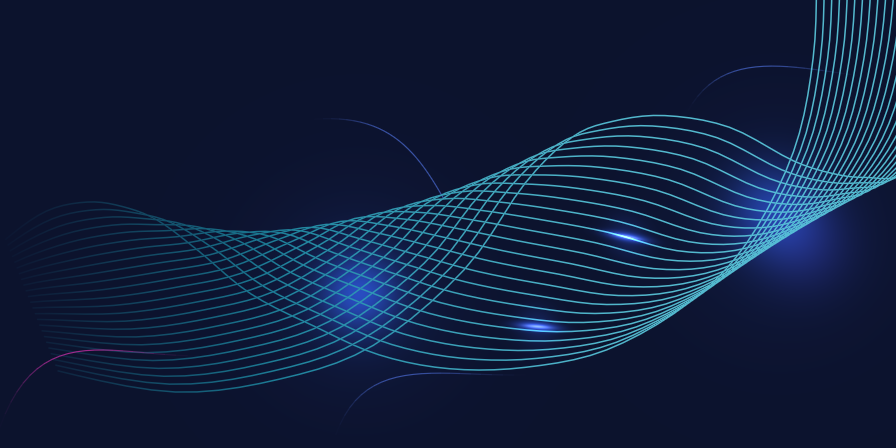
This background is drawn by a Shadertoy shader. Its source:

```glsl
// A twisting ribbon of fine cyan lines with blue glows on a dark navy ground.

// Lengths are in canvas heights.
const int LINES = 24;           // lines blended between the two rails
const int STEPS = 5;            // straight pieces per rail span
const int KNOTS = 19;
const int ARC_STEPS = 24;
const float LINE_HALF_WIDTH = 0.0017;
const float ARC_HALF_WIDTH = 0.0013;

const vec3 NAVY = vec3(0.047, 0.073, 0.178);
const vec3 TEAL = vec3(0.10, 0.53, 0.63);
const vec3 CYAN = vec3(0.35, 0.78, 0.86);
const vec3 GLOW_BLUE = vec3(0.13, 0.27, 0.68);
const vec3 GLOW_VIOLET = vec3(0.11, 0.11, 0.36);
const vec3 SPARK_BLUE = vec3(0.20, 0.36, 0.95);
const vec3 ARC_BLUE = vec3(0.25, 0.36, 0.72);
const vec3 ARC_MAGENTA = vec3(0.62, 0.16, 0.55);

// Spline knots of the two rails that bound the ribbon.
const vec2 RAIL_A[KNOTS] = vec2[KNOTS](
    vec2(-.065, .388), vec2(.013, .466), vec2(.104, .529), vec2(.195, .549),
    vec2(.273, .539), vec2(.352, .508), vec2(.443, .440), vec2(.560, .344),
    vec2(.703, .271), vec2(.846, .208), vec2(1.003, .177), vec2(1.172, .180),
    vec2(1.354, .219), vec2(1.536, .323), vec2(1.667, .458), vec2(1.771, .661),
    vec2(1.815, .870), vec2(1.823, 1.078), vec2(1.823, 1.286));
const vec2 RAIL_B[KNOTS] = vec2[KNOTS](
    vec2(.0, .219), vec2(.130, .172), vec2(.391, .125), vec2(.625, .154),
    vec2(.833, .229), vec2(1.036, .398), vec2(1.172, .591), vec2(1.276, .693),
    vec2(1.367, .729), vec2(1.484, .742), vec2(1.628, .716), vec2(1.771, .641),
    vec2(1.862, .612), vec2(1.932, .604), vec2(2.018, .612), vec2(2.122, .714),
    vec2(2.188, .870), vec2(2.227, 1.078), vec2(2.227, 1.286));

float segmentDistance(vec2 p, vec2 a, vec2 b) {
    vec2 pa = p - a, ba = b - a;
    return length(pa - ba * clamp(dot(pa, ba) / max(dot(ba, ba), 1e-9), 0.0, 1.0));
}

float stroke(float d, float halfWidth, float pixel) {
    return clamp((halfWidth - d) / pixel + 0.5, 0.0, 1.0);
}

// Catmull-Rom weights at t for four neighbouring knots.
vec4 splineWeights(float t) {
    float t2 = t * t, t3 = t2 * t;
    return 0.5 * vec4(2.0 * t2 - t - t3, 2.0 - 5.0 * t2 + 3.0 * t3,
                      t + 4.0 * t2 - 3.0 * t3, t3 - t2);
}

// Distance to the nearest line of the ribbon.
float ribbonDistance(vec2 p, float reach) {
    float d = 1.0;
    vec2 a0 = RAIL_A[1], b0 = RAIL_B[1];
    for (int k = 1; k < KNOTS - 2; k++) {
        for (int j = 1; j <= STEPS; j++) {
            vec4 w = splineWeights(float(j) / float(STEPS));
            vec2 a1 = mat4x2(RAIL_A[k-1], RAIL_A[k], RAIL_A[k+1], RAIL_A[k+2]) * w;
            vec2 b1 = mat4x2(RAIL_B[k-1], RAIL_B[k], RAIL_B[k+1], RAIL_B[k+2]) * w;
            // Skip strips whose bounding box is out of reach.
            vec2 low = min(min(a0, a1), min(b0, b1)) - reach;
            vec2 high = max(max(a0, a1), max(b0, b1)) + reach;
            if (all(greaterThan(p, low)) && all(lessThan(p, high))) {
                for (int i = 0; i < LINES; i++) {
                    float s = float(i) / float(LINES - 1);
                    d = min(d, segmentDistance(p, mix(a0, b0, s), mix(a1, b1, s)));
                }
            }
            a0 = a1;
            b0 = b1;
        }
    }
    return d;
}

// Coverage of a thin Bezier arc that fades in and out along its length.
float arc(vec2 p, vec2 a, vec2 b, vec2 c, vec2 e, float fadeOut, float pixel) {
    float cover = 0.0;
    vec2 last = a;
    for (int i = 1; i <= ARC_STEPS; i++) {
        float t = float(i) / float(ARC_STEPS), u = 1.0 - t;
        vec2 next = u*u*u*a + 3.0*u*u*t*b + 3.0*u*t*t*c + t*t*t*e;
        float fade = smoothstep(0.0, 0.45, t) * (1.0 - fadeOut * smoothstep(0.5, 1.0, t));
        cover = max(cover, fade * stroke(segmentDistance(p, last, next), ARC_HALF_WIDTH, pixel));
        last = next;
    }
    return cover;
}

float glow(vec2 p, vec2 center, float radius) {
    vec2 q = (p - center) / radius;
    return exp(-dot(q, q));
}

// Small lens-shaped flare: x is the light, y its white core.
vec2 spark(vec2 p, vec2 center, float slope) {
    vec2 q = p - center;
    q.y -= slope * q.x;
    return vec2(glow(q, vec2(0), 0.045) * 0.25 + exp(-pow(q.x / 0.045, 2.0) - pow(q.y / 0.009, 2.0)),
                exp(-pow(q.x / 0.025, 2.0) - pow(q.y / 0.0035, 2.0)));
}

void mainImage(out vec4 fragColor, in vec2 fragCoord) {
    vec2 p = fragCoord / iResolution.y;
    float pixel = 1.0 / iResolution.y;

    // Ground and soft glows
    vec3 color = NAVY;
    color += GLOW_BLUE * (0.72 * glow(p, vec2(0.802, 0.345), 0.085) + 0.13 * glow(p, vec2(0.80, 0.35), 0.21));
    color += GLOW_BLUE * (0.55 * glow(p, vec2(1.725, 0.53), 0.10) + 0.10 * glow(p, vec2(1.74, 0.50), 0.23));
    color += GLOW_VIOLET * 0.45 * glow(p, vec2(1.80, 0.45), 0.10);

    // Stray arcs
    float blueArcs = arc(p, vec2(.703, .734), vec2(.859, .745), vec2(.924, .674), vec2(.990, .557), 0.0, pixel);
    blueArcs = max(blueArcs, arc(p, vec2(1.536, .753), vec2(1.615, .896), vec2(1.771, .849), vec2(1.94, .828), 1.0, pixel));
    blueArcs = max(blueArcs, arc(p, vec2(.75, .031), vec2(.82, .219), vec2(.99, .154), vec2(1.198, .164), 1.0, pixel));
    float magentaArc = arc(p, vec2(.0, .047), vec2(.091, .297), vec2(.26, .198), vec2(.469, .206), 1.0, pixel);
    color = mix(color, ARC_BLUE, 0.85 * blueArcs);

    // Ribbon, dimmed toward the left
    float lines = stroke(ribbonDistance(p, LINE_HALF_WIDTH + pixel), LINE_HALF_WIDTH, pixel);
    vec3 lineColor = mix(TEAL, CYAN, smoothstep(0.4, 1.5, p.x));
    color = mix(color, lineColor, 0.92 * lines * smoothstep(-0.08, 0.75, p.x));
    color = mix(color, ARC_MAGENTA, magentaArc);

    // Flares riding on the lines
    vec2 flares = spark(p, vec2(1.40, 0.471), -0.17) + spark(p, vec2(1.20, 0.271), -0.08);
    color += SPARK_BLUE * 0.7 * flares.x + 0.35 * flares.y;

    fragColor = vec4(min(color, 1.0), 1.0);
}
```
